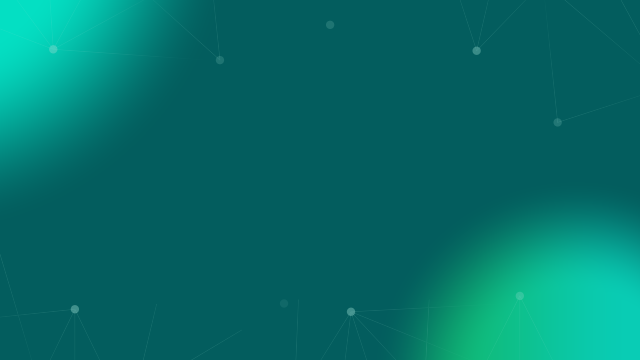
Give the GLSL for this background, as a Shadertoy shader.

```glsl
// Deep teal field with two soft corner glows and a faint network.
// Glows are radial falloffs; the network is a few nodes with fans of
// fading spokes, drawn from distance functions in canvas-height units.

const vec3 TEAL  = vec3(0.010, 0.365, 0.367);
const vec3 AQUA  = vec3(0.015, 0.875, 0.765);
const vec3 GREEN = vec3(0.065, 0.725, 0.455);
const vec3 CYAN  = vec3(0.035, 0.800, 0.710);
const vec3 PALE  = vec3(0.600, 0.860, 0.820);

// Nodes: position, opacity
const vec3 NODES[9] = vec3[9](
    vec3(0.148, 0.863, 0.38), vec3(0.611, 0.833, 0.18),
    vec3(0.917, 0.931, 0.18), vec3(1.324, 0.859, 0.36),
    vec3(1.549, 0.660, 0.20), vec3(0.208, 0.141, 0.40),
    vec3(0.789, 0.157, 0.09), vec3(0.975, 0.134, 0.40),
    vec3(1.444, 0.178, 0.26));

// Fans: node index, first angle, angle step (degrees), spoke count
const vec4 FANS[8] = vec4[8](
    vec4(0, -4, 32.6, 6), vec4(1, 96, 42, 2),
    vec4(3, 46, 31, 3),   vec4(4, 18, 78, 2),
    vec4(5, 186, 58, 2),  vec4(5, 270, 26, 2),
    vec4(7, 238, 25, 6),  vec4(8, 243, 27, 3));

// Loose threads: both end points
const vec4 THREADS[7] = vec4[7](
    vec4(1.569, 1.0, 1.778, 0.822), vec4(1.725, 1.0, 1.778, 0.903),
    vec4(0.0, 0.294, 0.088, 0.0),   vec4(0.532, 0.0, 0.671, 0.083),
    vec4(0.398, 0.0, 0.435, 0.155), vec4(1.183, 0.0, 1.192, 0.167),
    vec4(0.822, 0.0, 0.829, 0.167));

float glow(vec2 p, vec2 center, float inner, float outer) {
    return 1.0 - smoothstep(inner, outer, length(p - center));
}

float coverage(float dist, float pixel) {
    return clamp(0.5 - dist / pixel, 0.0, 1.0);
}

// Thin line from a to b whose opacity fades with distance from a
float thread(vec2 p, vec2 a, vec2 b, float reach, float pixel) {
    vec2 ap = p - a, ab = b - a;
    float h = clamp(dot(ap, ab) / dot(ab, ab), 0.0, 1.0);
    float fade = 1.0 - smoothstep(0.0, reach, length(ap));
    return fade * coverage(length(ap - ab * h) - 0.0006, pixel);
}

float spokes(vec2 p, vec2 hub, vec4 fan, float pixel) {
    float ink = 0.0;
    for (int i = 0; i < int(fan.w); i++) {
        float angle = radians(fan.y + fan.z * float(i));
        vec2 tip = hub + 0.48 * vec2(cos(angle), sin(angle));
        ink = max(ink, thread(p, hub, tip, 0.48, pixel));
    }
    return ink;
}

void mainImage(out vec4 fragColor, in vec2 fragCoord) {
    float pixel = 1.0 / iResolution.y;
    vec2 p = fragCoord * pixel;
    p.x *= (16.0 / 9.0) * iResolution.y / iResolution.x;

    // Background and corner glows
    vec3 color = mix(TEAL, AQUA, glow(p, vec2(-0.23, 1.23), 0.40, 0.89));
    vec3 warm = mix(GREEN, CYAN, smoothstep(1.20, 1.78, p.x));
    color = mix(color, warm, glow(p, vec2(1.60, -0.065), 0.26, 0.57));

    // Network lines
    float ink = 0.0;
    for (int i = 0; i < 8; i++) {
        ink = max(ink, spokes(p, NODES[int(FANS[i].x)].xy, FANS[i], pixel));
    }
    for (int i = 0; i < 7; i++) {
        ink = max(ink, thread(p, THREADS[i].xy, THREADS[i].zw, 0.5, pixel));
    }
    color = mix(color, PALE, 0.16 * ink);

    // Node dots
    for (int i = 0; i < 9; i++) {
        float dot_ = coverage(length(p - NODES[i].xy) - 0.0115, pixel);
        color = mix(color, PALE, NODES[i].z * dot_);
    }
    fragColor = vec4(color, 1.0);
}
```
